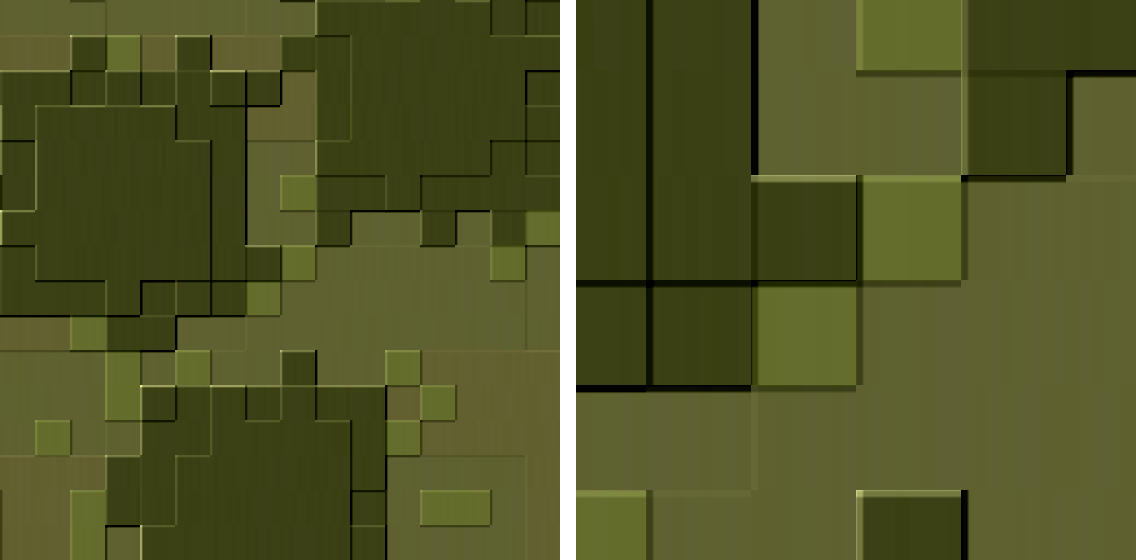
Left, the full canvas; right, a detail of the centre.
Write a three.js fragment shader that draws this pattern.

```glsl
varying vec2 vUv;

const float CELLS = 16.0;
const vec3 LEAF = vec3(0.23, 0.25, 0.08);
const vec3 SOIL = vec3(0.37, 0.38, 0.19);
const vec3 DRY_SOIL = vec3(0.385, 0.375, 0.19);
const vec3 GRASS = vec3(0.39, 0.425, 0.17);
const vec3 LIGHT_TINT = vec3(1.0, 1.0, 0.75);

float hash(vec2 p) {
  return fract(sin(dot(p, vec2(127.1, 311.7))) * 43758.5453);
}

// Square treetop: flat crown, uneven rim and a few sprouts outside it
float treetop(vec2 cell, vec2 centre, float rise) {
  vec2 d = abs(cell - centre);
  float reach = max(d.x, d.y);
  float chance = hash(cell + 7.0);
  float crown = (d.x + d.y > 3.5 && chance < 0.5) ? 0.7 : 0.95;
  float rim = chance < 0.15 ? 0.45 : (chance > 0.8 ? 0.95 : 0.7);
  float sprout = (chance > 0.7 && min(d.x, d.y) < 3.5) ? 0.6 : 0.0;
  float height = reach < 2.5 ? crown : (reach < 3.5 ? rim : sprout);
  return reach < 4.5 ? height * rise : 0.0;
}

float canopy(vec2 cell) {
  float height = treetop(cell, vec2(3.0, 10.0), 1.0);
  height = max(height, treetop(cell, vec2(12.0, 13.0), 0.65));
  return max(height, treetop(cell, vec2(7.0, 1.0), 0.9));
}

// Small clumps of grass
float grass(vec2 cell) {
  float clump = step(0.62, hash(floor(cell / 2.0) + 31.0));
  return clump * step(0.6, hash(cell + 53.0));
}

// Broad, low terraces of soil
float terrace(vec2 cell) {
  vec2 patchCell = floor((cell + vec2(1.0, 0.0)) / vec2(4.0, 3.0));
  return floor(hash(patchCell + 11.0) * 3.0) * 0.06;
}

float heightAt(vec2 cell) {
  float leaves = canopy(cell);
  return leaves > 0.0 ? leaves : terrace(cell) + 0.18 * grass(cell);
}

vec3 surface(vec2 cell) {
  vec3 ground = mix(SOIL, DRY_SOIL, step(0.1, terrace(cell)));
  ground = mix(ground, GRASS, grass(cell));
  return canopy(cell) > 0.0 ? LEAF : ground;
}

// Rising steps catch light, falling steps cast deeper shade
float stepLight(float rise) {
  return rise * (rise > 0.0 ? 0.46 : 0.75);
}

void main() {
  vec2 grid = vUv * CELLS;
  vec2 cell = floor(grid);
  vec2 inset = vec2(fract(grid.x), 1.0 - fract(grid.y));
  vec2 leftCell = cell - vec2(1.0, 0.0);
  vec2 upperCell = cell + vec2(0.0, 1.0);

  // Flat colours with softened joins
  vec2 join = smoothstep(0.0, 0.02, inset);
  vec3 color = mix(surface(leftCell), surface(cell), join.x);
  color = mix(surface(upperCell), color, join.y);

  // Thin relief lines along the left and upper sides
  vec2 line = 1.0 - smoothstep(0.05, 0.085, inset);
  float height = heightAt(cell);
  float relief = stepLight(height - heightAt(leftCell)) * line.x
               + stepLight(height - heightAt(upperCell)) * line.y;
  color += relief * LIGHT_TINT;

  // Faint upright streaks
  float streak = hash(vec2(floor(grid.x * 8.0), cell.y)) - 0.5;
  color += streak * vec3(0.006, 0.004, 0.016);

  gl_FragColor = vec4(clamp(color, 0.0, 1.0), 1.0);
}
```
